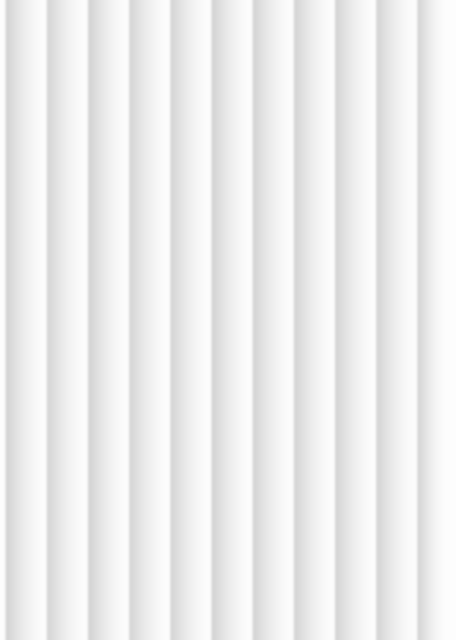
A Shadertoy shader for this pattern:

```glsl
// Soft white vertical pleats, each shaded from a grey crease to a bright ridge.

float hash(float n) {
    n = fract(n * 0.1031);
    n *= n + 33.33;
    return fract(n * (n + n));
}

// Shadow depth of one pleat; t runs from its crease (0) to the next (1)
float pleatShadow(float t, float fade) {
    float falloff = pow(clamp(1.0 - t / fade, 0.0, 1.0), 1.7);
    return 0.165 * falloff * smoothstep(-0.07, 0.045, t);
}

void mainImage(out vec4 fragColor, in vec2 fragCoord) {
    vec2 uv = fragCoord / iResolution.xy;

    // Eleven creases across, starting just inside the left edge
    float position = (uv.x - 0.0145) / 0.0903;
    float shade = 0.993;

    // The soft crease edge spills slightly into the pleat on its left
    for (int i = 0; i <= 1; i++) {
        float id = floor(position) + float(i);
        float t = position - id;
        float fade = id > 9.5 ? 0.72 : 1.0;
        float strength = 0.96 + 0.08 * hash(id + 7.0);
        float leading = 0.025 * smoothstep(-0.11, -0.02, t) * (1.0 - smoothstep(-0.02, 0.04, t));
        float visible = step(-0.5, id) * step(id, 10.5);
        shade -= visible * strength * (pleatShadow(t, fade) + leading);
    }

    fragColor = vec4(vec3(shade), 1.0);
}
```
